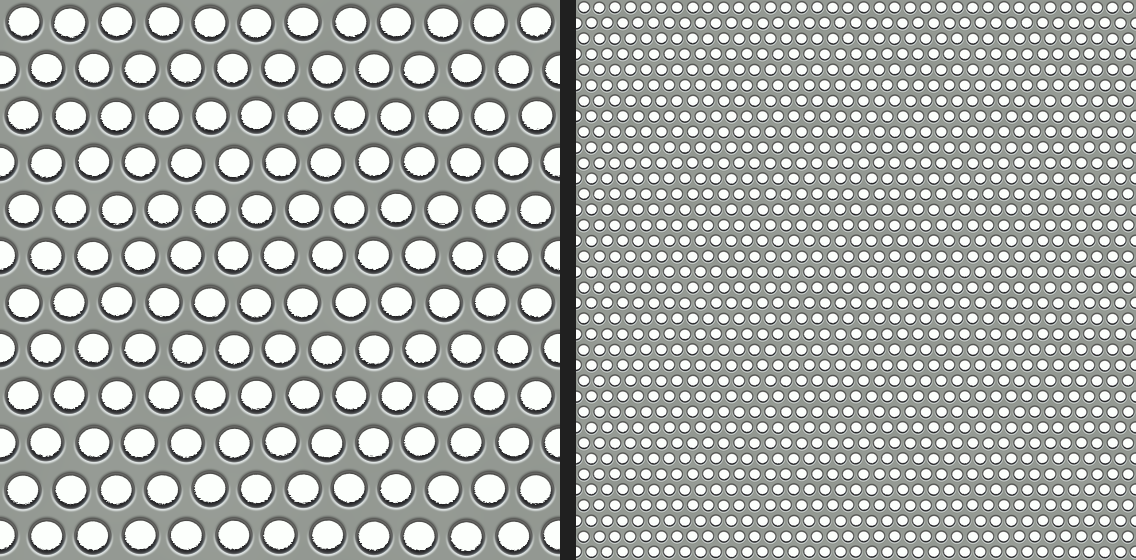
Left, the tile; right, the same tile 3 across and 3 down.
This texture is drawn by a three.js fragment shader. Its source:

```glsl
// Perforated grey metal sheet: staggered rows of punched round holes with bevelled walls.
// Each cell holds one jittered hole; radius and height inside it drive the wall shading,
// and gradient noise roughens the opening. Cell ids wrap, so the sheet tiles.
#define CELLS 12.0
#define RIM_RADIUS 0.408
#define OPEN_SIZE vec2(0.328, 0.306)
#define OPEN_LIFT 0.022
#define JITTER 0.022
#define RAGGED 0.034
#define SOFT 0.014
#define PLATE vec3(0.58, 0.60, 0.575)
#define WALL_TOP vec3(0.33, 0.33, 0.32)
#define WALL_LOW vec3(0.19, 0.19, 0.20)
#define SHINE vec3(0.93, 0.95, 0.95)
#define OPENING vec3(0.99, 1.0, 0.99)

varying vec2 vUv;

vec2 hash2(vec2 p) {
  return fract(sin(vec2(dot(p, vec2(127.1, 311.7)), dot(p, vec2(269.5, 183.3)))) * 43758.5);
}

// Gradient noise that repeats after a whole number of lattice cells.
float gradientDot(vec2 corner, vec2 offset, float period) {
  float angle = 6.2832 * hash2(mod(corner, period)).x;
  return dot(vec2(cos(angle), sin(angle)), offset);
}

float noise(vec2 p, float period) {
  vec2 i = floor(p), f = fract(p);
  vec2 u = f * f * f * (f * (f * 6.0 - 15.0) + 10.0);
  vec2 e = vec2(1.0, 0.0);
  float low = mix(gradientDot(i, f, period), gradientDot(i + e, f - e, period), u.x);
  float high = mix(gradientDot(i + e.yx, f - e.yx, period), gradientDot(i + 1.0, f - 1.0, period), u.x);
  return mix(low, high, u.y);
}

// Soft ring of light or shade centred on a radius.
float band(float r, float centre, float width) {
  float x = (r - centre) / width;
  return exp(-x * x);
}

void main() {
  // Staggered grid: even rows shift by half a cell.
  vec2 grid = vUv * CELLS;
  grid.x += 0.5 * (1.0 - mod(floor(grid.y), 2.0));
  vec2 id = mod(floor(grid), CELLS);
  vec2 seed = hash2(id + 3.0);
  vec2 p = fract(grid) - 0.5 - (seed - 0.5) * 2.0 * JITTER;
  float r = length(p);
  float up = p.y / max(r, 0.001);
  float side = p.x / max(r, 0.001);
  float lower = smoothstep(0.25, -0.95, up);

  // Plate with faint uneven tone, a shadow above each hole and a pale halo below.
  vec3 color = PLATE + 0.022 * noise(vUv * 4.0, 4.0);
  color *= 1.0 - 0.22 * band(r, RIM_RADIUS, 0.03) * smoothstep(-0.1, 0.8, up);
  float halo = band(r, RIM_RADIUS + 0.016, 0.023) * smoothstep(0.55, -0.55, up);
  color = mix(color, SHINE, 0.48 * halo);

  // Bevelled wall: grey above, nearly black inside the lower half.
  float depth = smoothstep(0.30, RIM_RADIUS, r);
  vec3 lowWall = mix(WALL_LOW, vec3(0.44, 0.45, 0.45), depth * depth);
  vec3 topWall = WALL_TOP + 0.07 * band(r, 0.372, 0.018) - 0.05 * band(r, 0.335, 0.02);
  vec3 wall = mix(topWall, lowWall, smoothstep(0.45, -0.55, up));
  wall += vec3(-0.01, 0.02, 0.04) * lower * depth * smoothstep(0.0, 0.8, side);
  float wallMask = 1.0 - smoothstep(RIM_RADIUS - 0.018, RIM_RADIUS + 0.012, r);
  color = mix(color, wall, wallMask);

  // Bright lip along the bottom of the bevel.
  color = mix(color, SHINE, 0.85 * lower * band(r, RIM_RADIUS - 0.004, 0.017));

  // Opening: a slightly flattened disc, torn along its lower edge.
  vec2 q = p - vec2(0.0, OPEN_LIFT);
  float torn = noise(q * vec2(14.0, 38.0) + seed * 90.0, 256.0);
  torn += 0.5 * noise(q * vec2(34.0, 70.0) + seed.yx * 90.0, 256.0);
  float tearAmount = RAGGED * mix(0.15, 1.0, smoothstep(0.1, -0.2, q.y + 0.3 * q.x));
  float edge = (length(q / OPEN_SIZE) - 1.0) * OPEN_SIZE.y + torn * tearAmount;
  color *= 1.0 - 0.45 * lower * band(edge, 0.0, 0.025);
  color = mix(color, OPENING, 1.0 - smoothstep(-SOFT, SOFT, edge));

  gl_FragColor = vec4(color, 1.0);
}
```
